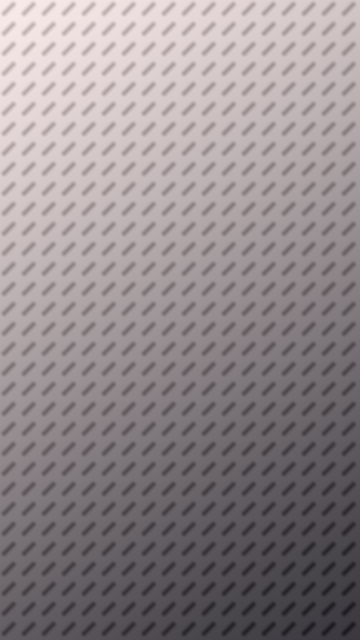
A WebGL 2 fragment shader for this pattern:

```glsl
#version 300 es
precision highp float;
// Perforated metal sheet: a grid of soft slanted slots over a diagonal sheen.
// Each grid cell holds one blurred capsule, a distance to a segment, that
// darkens an eased two-colour gradient running from top left to bottom right.

uniform vec2 u_resolution;
out vec4 fragColor;

const vec2 CELLS = vec2(18.0, 32.0);         // repeats across and down
const vec2 SLOT_CENTER = vec2(0.435, 0.555); // within a cell
const vec2 SLOT_HALF = vec2(0.225, 0.225);   // centre to end of the core line
const float SLOT_RADIUS = 0.095;             // half width at half strength
const float SLOT_BLUR = 0.150;               // softness either side of the edge
const float DEPTH_LIGHT = 0.23;              // darkening on the bright end
const float DEPTH_DARK = 0.15;               // darkening on the dim end
const float SHEEN_ACROSS = 0.25;             // share of the fade running sideways
const float SHEEN_EASE = 0.5;                // 0 is linear, 1 a full S-curve
const vec3 METAL_LIGHT = vec3(0.980, 0.920, 0.920);
const vec3 METAL_DARK = vec3(0.230, 0.222, 0.245);

// Distance from p to the segment between -halfAxis and +halfAxis.
float segmentDistance(vec2 p, vec2 halfAxis) {
    float along = clamp(dot(p, halfAxis) / dot(halfAxis, halfAxis), -1.0, 1.0);
    return length(p - halfAxis * along);
}

void main() {
    vec2 uv = gl_FragCoord.xy / u_resolution;

    // Diagonal sheen, eased toward both ends
    float shade = mix(1.0 - uv.y, uv.x, SHEEN_ACROSS);
    shade = mix(shade, smoothstep(0.0, 1.0, shade), SHEEN_EASE);
    vec3 color = mix(METAL_LIGHT, METAL_DARK, shade);

    // Slanted slots
    vec2 cell = fract(uv * CELLS) - SLOT_CENTER;
    float dist = segmentDistance(cell, SLOT_HALF) - SLOT_RADIUS;
    float slot = 1.0 - smoothstep(-SLOT_BLUR, SLOT_BLUR, dist);
    color -= slot * mix(DEPTH_LIGHT, DEPTH_DARK, shade);

    fragColor = vec4(clamp(color, 0.0, 1.0), 1.0);
}
```
